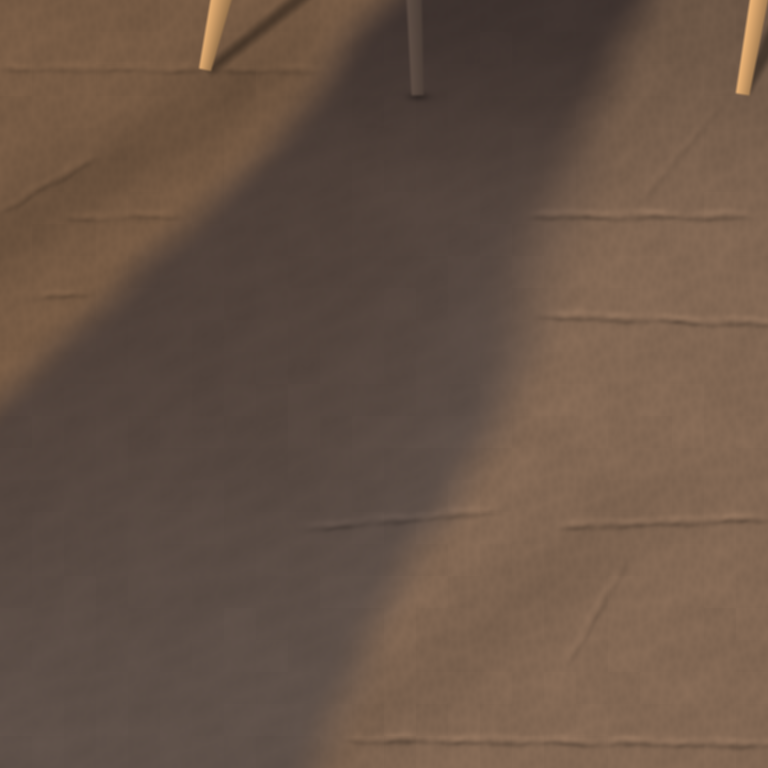
A three.js fragment shader for this texture:

```glsl
// A brown stone floor crossed by a broad, soft diagonal shadow, with three
// slim chair legs at the top. Curved edges shape the shadow; cellular noise,
// layered sines and embossed joints give the stone its relief.
varying vec2 vUv;

vec2 hash2(vec2 p) {
  vec3 q = fract(p.xyx * vec3(0.1031, 0.1030, 0.0973));
  q += dot(q, q.yzx + 33.33);
  return fract((q.xx + q.yz) * q.zy);
}

// Distance to the nearest scattered cell centre
float cellular(vec2 p) {
  vec2 cell = floor(p), f = fract(p);
  float nearest = 2.0;
  for (int j = -1; j <= 1; j++) {
    for (int i = -1; i <= 1; i++) {
      vec2 o = vec2(float(i), float(j));
      nearest = min(nearest, length(o + hash2(cell + o) - f));
    }
  }
  return nearest;
}

float waves(vec2 p) {
  return (sin(p.x + 1.7 * sin(p.y * 0.8)) + 0.6 * sin(p.y * 2.1 + p.x * 0.7)
        + 0.4 * sin(p.x * 3.3 - p.y * 2.6)) * 0.5;
}

float bell(float x, float width) {
  return exp(-x * x / (width * width));
}

// Broken joint from a to b: dark crack with a light lip on its upper side
float joint(vec2 p, vec2 a, vec2 b) {
  vec2 d = b - a;
  float len = length(d);
  float t = dot(p - a, d) / len;
  float s = dot(p - a, vec2(-d.y, d.x)) / len + 0.002 * waves(p * 65.0);
  float ends = smoothstep(-0.01, 0.025, t) * smoothstep(-0.01, 0.025, len - t);
  float broken = 0.65 + 0.35 * waves(p * vec2(85.0, 30.0));
  return ends * broken * (0.6 * bell(s - 0.008, 0.005) - bell(s, 0.004));
}

// Tapered bar: x is coverage, y runs across it from -1 to 1
vec2 bar(vec2 p, vec2 foot, vec2 top, float footHalf, float topHalf, float blur) {
  vec2 d = top - foot;
  float t = dot(p - foot, d) / dot(d, d);
  float s = dot(p - foot, vec2(d.y, -d.x)) / length(d);
  float halfWidth = mix(footHalf, topHalf, clamp(t, 0.0, 1.0));
  float cover = 1.0 - smoothstep(-blur, blur, abs(s) - halfWidth);
  return vec2(cover * smoothstep(-blur, blur, t * length(d)), s / halfWidth);
}

void main() {
  vec2 p = vUv;

  // Sunlit stone
  vec3 lit = mix(vec3(0.47, 0.36, 0.27), vec3(0.515, 0.41, 0.33),
                 smoothstep(0.2, 0.75, p.x - 0.35 * p.y + 0.2));
  lit *= 1.0 - 0.16 * smoothstep(0.62, 1.0, p.y) * smoothstep(0.55, 0.75, p.x);
  float band = p.y - 0.69 - 0.62 * p.x;
  lit *= 1.0 - 0.13 * bell(band, 0.055) * (1.0 - smoothstep(0.3, 0.5, p.x));
  lit *= 1.0 - 0.07 * bell(p.y + 0.36 - 0.85 * p.x, 0.07) * (1.0 - smoothstep(0.25, 0.45, p.y));

  // Shaded stone, deepest at the top
  vec3 shade = mix(vec3(0.375, 0.32, 0.29), vec3(0.315, 0.258, 0.23),
                   smoothstep(0.0, 0.72, p.y - 0.3 * (p.x - 0.3)));
  shade = mix(shade, vec3(0.245, 0.20, 0.185), smoothstep(0.72, 1.02, p.y));
  shade += 0.025 * smoothstep(0.4, 0.7, p.x) * (1.0 - smoothstep(0.6, 0.9, p.y));

  // Shadow outline with wide penumbra
  float wobble = 0.006 * waves(p * 24.0);
  float left = (p.y - 0.48) * 1.06 - 0.05 * smoothstep(0.8, 1.0, p.y) + wobble;
  float right = 0.41 + 0.43 * p.y + 0.045 * bell(p.y - 0.46, 0.16) + wobble;
  float soft = 0.045 + 0.035 * bell(p.y - 0.66, 0.16);
  float shadow = smoothstep(-0.045, 0.05, p.x - left)
               * (1.0 - smoothstep(-soft, soft, p.x - right));
  vec3 col = mix(lit, shade, shadow);

  // Slanted streaks, fine grain and faint square patches
  vec2 slant = vec2(0.91 * p.x + 0.41 * p.y, 0.91 * p.y - 0.41 * p.x);
  float streak = cellular(slant * vec2(14.0, 38.0)) - 0.5;
  float grain = cellular(p * vec2(95.0, 65.0)) - 0.5;
  float patchTone = hash2(floor(p * 24.0)).x - 0.5;
  float relief = 0.05 * streak + 0.025 * patchTone + 0.012 * waves(p * 17.0)
               + grain * mix(0.05, 0.015, shadow);

  // Joints: left side, right side, then diagonal cracks
  float joints = 0.6 * joint(p, vec2(0.0, 0.908), vec2(0.42, 0.905))
    + 0.6 * joint(p, vec2(0.08, 0.712), vec2(0.24, 0.717))
    + 0.8 * joint(p, vec2(0.04, 0.608), vec2(0.12, 0.617))
    + 0.8 * joint(p, vec2(0.0, 0.72), vec2(0.13, 0.795))
    + joint(p, vec2(0.69, 0.716), vec2(0.98, 0.715))
    + joint(p, vec2(0.70, 0.586), vec2(1.03, 0.574))
    + 0.8 * joint(p, vec2(0.39, 0.308), vec2(0.65, 0.332))
    + joint(p, vec2(0.73, 0.311), vec2(1.03, 0.323))
    + joint(p, vec2(0.45, 0.034), vec2(1.03, 0.027))
    + 0.4 * joint(p, vec2(0.84, 0.74), vec2(0.94, 0.86))
    + 0.5 * joint(p, vec2(0.74, 0.13), vec2(0.82, 0.27));
  col *= 1.0 + relief + 0.2 * joints;

  // Thin shadows thrown by the legs
  float legShadow = bar(p, vec2(0.272, 0.908), vec2(0.40, 1.01), 0.006, 0.008, 0.007).x
    + bar(p, vec2(0.97, 0.88), vec2(1.01, 0.96), 0.006, 0.01, 0.006).x
    + 0.8 * bell(length((p - vec2(0.545, 0.874)) * vec2(1.0, 2.5)), 0.014);
  col *= 1.0 - 0.36 * min(legShadow, 1.0);

  // Chair legs: two sunlit, the middle one shaded
  vec2 legA = bar(p, vec2(0.267, 0.909), vec2(0.290, 1.01), 0.008, 0.014, 0.0025);
  vec2 legB = bar(p, vec2(0.544, 0.876), vec2(0.539, 1.01), 0.008, 0.010, 0.003);
  vec2 legC = bar(p, vec2(0.967, 0.877), vec2(0.990, 1.01), 0.009, 0.012, 0.0025);
  vec3 wood = vec3(0.84, 0.64, 0.42);
  col = mix(col, wood * (0.9 - 0.2 * legA.y), legA.x);
  col = mix(col, vec3(0.35, 0.29, 0.255) * (1.0 - 0.12 * legB.y), legB.x * 0.85);
  col = mix(col, wood * (0.95 - 0.18 * legC.y), legC.x);
  gl_FragColor = vec4(col, 1.0);
}
```
